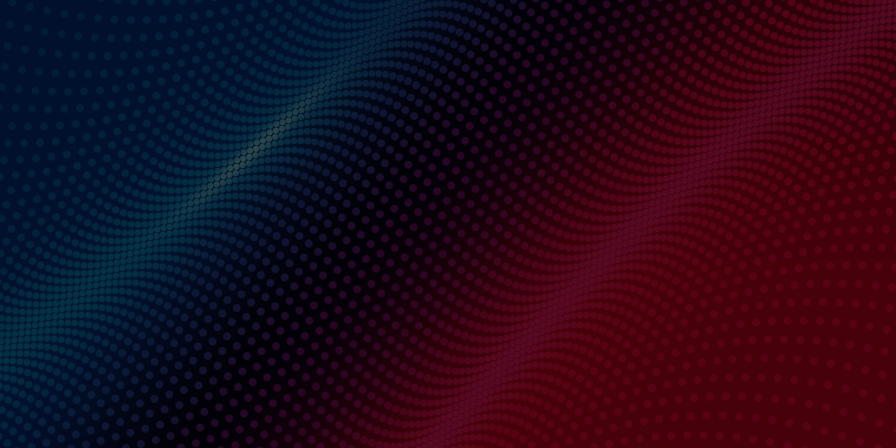
This background is drawn by a Shadertoy shader. Its source:

```glsl
// Folded sheet of halftone dots, from blue through black to crimson.

const vec2 ALONG = vec2(0.74, 0.67);    // direction of the folds
const vec2 ACROSS = vec2(0.67, -0.74);  // from the blue to the red side
const vec2 FADE_AXIS = vec2(0.78, -0.62);
const float DOT_SPACING = 0.042;
const float FOLD_WIDTH = 0.04;

// Approximate signed distances to the two folds, positive below them.
vec2 foldDistances(vec2 p) {
    float z = p.x - 0.96;
    float tealHeight = 0.22 + 0.67 * p.x + 0.2 * p.x * p.x;
    float redHeight = 1.16 * z - 0.2 * z * z;
    return 0.74 * (vec2(tealHeight, redHeight) - p.y);
}

// Diagonal lattice, squeezed and sheared with long tails at each fold.
vec2 sheetCoords(vec2 p) {
    vec2 bends = asinh(foldDistances(p) / FOLD_WIDTH);
    float turn = bends.x + bends.y;
    float s = dot(p, ACROSS);
    float u = dot(p, ALONG) + 0.44 * s - 0.09 * turn;
    float v = 0.05 * s + 0.34 * turn;
    return vec2(v + u, v - u) * 0.7071 / DOT_SPACING;
}

// Distance to the nearest dot centre, measured on the canvas.
float dotDistance(vec2 p) {
    const float e = 0.001;
    vec2 q = sheetCoords(p);
    mat2 jacobian = mat2(sheetCoords(p + vec2(e, 0.0)) - q,
                         sheetCoords(p + vec2(0.0, e)) - q) / e;
    mat2 toCanvas = inverse(jacobian);
    vec2 cell = round(q);
    float nearest = 1.0;
    for (int j = -1; j <= 1; j++) {
        for (int i = -1; i <= 1; i++) {
            vec2 offset = cell + vec2(i, j) - q;
            nearest = min(nearest, length(toCanvas * offset));
        }
    }
    return nearest;
}

float glow(float d, float width) {
    return exp(-d * d / (width * width));
}

// Diagonal fade from blue to black to red.
vec3 backdrop(vec2 p, float s) {
    vec3 blue = vec3(0.005, 0.062, 0.175);
    vec3 black = vec3(0.01, 0.004, 0.03);
    vec3 red = vec3(0.28, 0.005, 0.045);
    red *= 1.0 - 0.34 * smoothstep(0.3, 1.0, p.y);
    vec3 color = mix(blue, black, smoothstep(-0.04, 0.32, s));
    return mix(color, red, smoothstep(0.33, 0.84, s));
}

// Dot colour follows the same fade and brightens on the folds.
vec3 dotColor(vec2 p, float s, vec2 folds) {
    vec3 teal = vec3(0.01, 0.15, 0.25);
    vec3 indigo = vec3(0.07, 0.09, 0.22);
    vec3 plum = vec3(0.18, 0.025, 0.16);
    vec3 crimson = vec3(0.36, 0.015, 0.09);
    vec3 color = mix(teal, indigo, smoothstep(-0.05, 0.22, s));
    color = mix(color, plum, smoothstep(0.2, 0.4, s));
    color = mix(color, crimson, smoothstep(0.42, 0.8, s));

    float tealFold = glow(folds.x, 0.08) * (1.0 - 0.7 * smoothstep(0.65, 1.0, p.y));
    float redFold = glow(folds.y, 0.06);
    float highlight = glow(folds.x, 0.018) * glow(length(p - vec2(0.57, 0.66)), 0.2);
    color = mix(color, vec3(0.02, 0.25, 0.3), 0.65 * tealFold);
    color = mix(color, vec3(0.35, 0.04, 0.15), redFold);
    return mix(color, vec3(0.4, 0.44, 0.36), 0.5 * highlight);
}

void mainImage(out vec4 fragColor, in vec2 fragCoord) {
    vec2 p = fragCoord / iResolution.y;
    float pixel = 1.0 / iResolution.y;
    float s = dot(p, FADE_AXIS);
    vec2 folds = foldDistances(p);

    // Soft light along the folds.
    vec3 color = backdrop(p, s);
    color += vec3(0.0, 0.03, 0.025) * glow(folds.x, 0.07) * (1.0 - 0.6 * p.y);
    color += vec3(0.03, 0.01, 0.035) * glow(folds.y, 0.03);

    // Dots shrink where the sheet is squeezed.
    float squeeze = max(glow(folds.x, 0.09), glow(folds.y, 0.09));
    float radius = mix(0.0088, 0.007, squeeze);
    float coverage = 1.0 - smoothstep(-0.8 * pixel, 0.8 * pixel, dotDistance(p) - radius);
    float cornerFade = mix(0.6, 1.0, smoothstep(-0.6, -0.1, s));
    color = mix(color, dotColor(p, s, folds), 0.82 * coverage * cornerFade);

    fragColor = vec4(color, 1.0);
}
```
